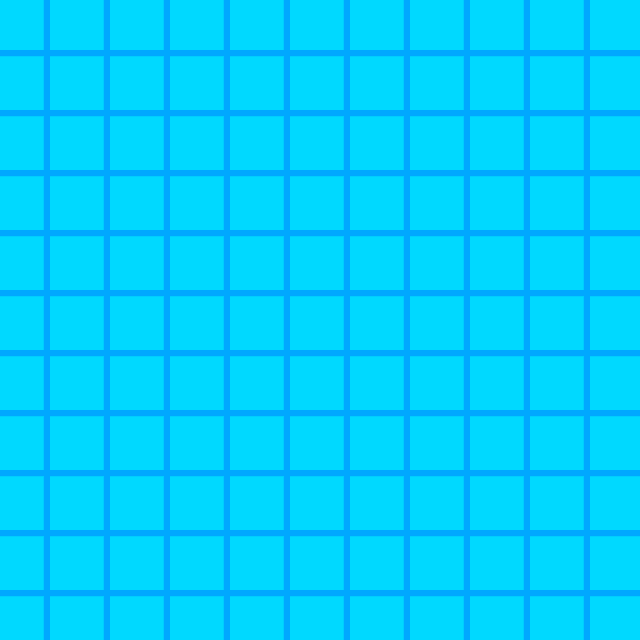
This pattern is drawn by a three.js fragment shader. Its source:

```glsl
varying vec2 vUv;

// Coverage of the grid lines along each axis, one cell per unit
vec2 lineCoverage(vec2 cell, float halfWidth) {
  vec2 distanceToLine = abs(fract(cell) - 0.5);
  return clamp(0.5 + (halfWidth - distanceToLine) / fwidth(cell), 0.0, 1.0);
}

void main() {
  // 32/3 cells across and up, shifted so that a line lies at each cell centre
  vec2 cell = vUv * 32.0 / 3.0 - 0.28125;
  vec2 lines = lineCoverage(cell, 2.5 / 48.0);

  vec3 tileColor = vec3(0.0, 0.85, 1.0);
  vec3 lineColor = vec3(0.0, 0.66, 1.0);
  gl_FragColor = vec4(mix(tileColor, lineColor, max(lines.x, lines.y)), 1.0);
}
```
